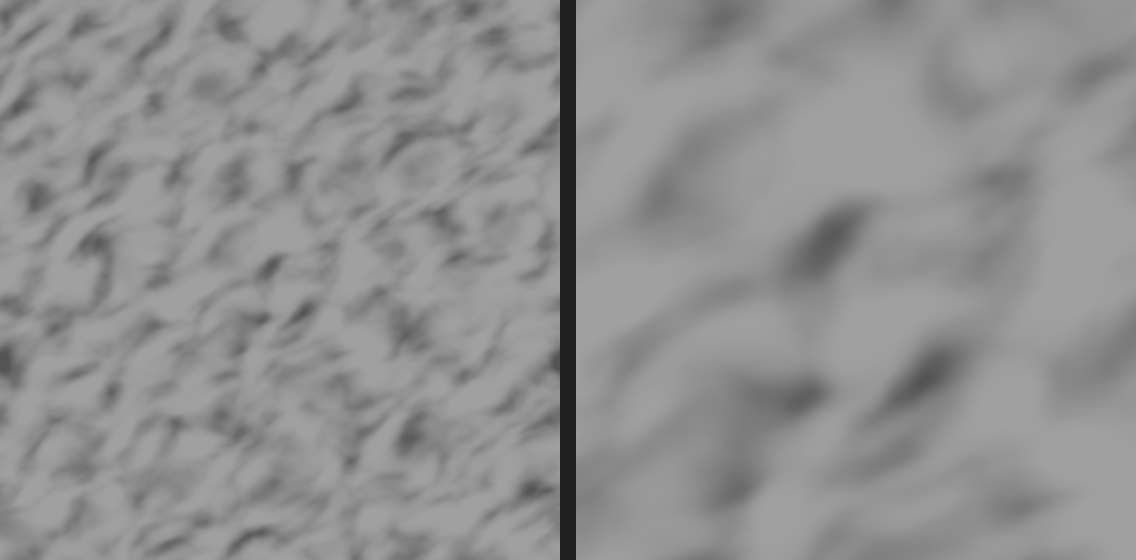
Left, the full canvas; right, a detail of the centre.
Reproduce this texture procedurally as a WebGL 1 fragment shader.

```glsl
precision highp float;
// Soft grey plaster with diagonal dents, tiling in both directions.
uniform vec2 u_resolution;

float hash(vec2 p, float seed) {
  vec3 q = fract(vec3(p.xyx + seed) * vec3(0.1031, 0.1030, 0.0973));
  q += dot(q, q.yzx + 33.33);
  return fract((q.x + q.y) * q.z);
}

// Gradient noise on a slanted lattice. The whole-number axes make it repeat
// over the unit square: corners that coincide there share one hash key.
float slantNoise(vec2 uv, vec2 along, vec2 across, float seed) {
  float cells = along.x * across.y - along.y * across.x;
  vec2 p = vec2(dot(along, uv), dot(across, uv));
  vec2 base = floor(p);
  vec2 f = p - base;
  float sum = 0.0;
  for (int j = 0; j < 2; j++) {
    for (int i = 0; i < 2; i++) {
      vec2 corner = vec2(float(i), float(j));
      vec2 c = base + corner;
      vec2 key = vec2(across.y * c.x - along.y * c.y,
                      along.x * c.y - across.x * c.x);
      key = floor(mod(key + 0.5, cells));
      float angle = 6.2831853 * hash(key, seed);
      vec2 d = f - corner;
      vec2 t = 1.0 - abs(d);
      vec2 w = t * t * t * (t * (t * 6.0 - 15.0) + 10.0);
      sum += w.x * w.y * dot(d, vec2(cos(angle), sin(angle)));
    }
  }
  return sum;
}

void main() {
  vec2 uv = gl_FragCoord.xy / u_resolution;

  // Bend the lattice so the dents vary in direction and outline
  vec2 bend = vec2(slantNoise(uv, vec2(9.0, 3.0), vec2(-4.0, 11.0), 3.0),
                   slantNoise(uv, vec2(8.0, 5.0), vec2(-5.0, 9.0), 17.0));
  vec2 p = uv + 0.025 * bend;

  // Broad dents, smaller folds, faint fine wrinkles
  float relief = slantNoise(p, vec2(9.0, 7.0), vec2(-12.0, 16.0), 31.0);
  relief += 0.6 * slantNoise(p, vec2(14.0, 9.0), vec2(-17.0, 27.0), 47.0);
  relief += 0.2 * slantNoise(p, vec2(31.0, 17.0), vec2(-24.0, 49.0), 59.0);
  relief += 0.05 * slantNoise(p, vec2(67.0, 29.0), vec2(-38.0, 83.0), 71.0);
  relief += 0.25 * slantNoise(uv, vec2(5.0, 3.0), vec2(-4.0, 7.0), 83.0);

  // Flat light tops, deeper dark hollows
  float level = clamp(relief * 3.9, -3.0, 1.85);
  float grey = 0.584 + 0.047 * level - 0.0125 * level * level;
  gl_FragColor = vec4(vec3(grey), 1.0);
}
```
